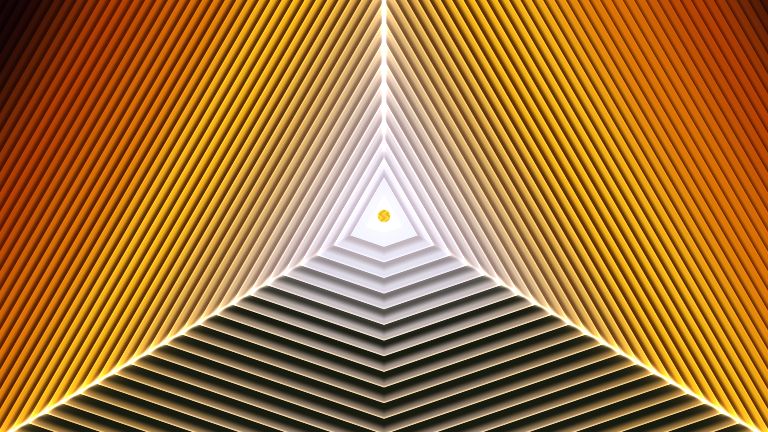
Give the GLSL for this background, as a Shadertoy shader.

```glsl
// Nested stepped plates seen down a three-sided shaft, with glowing seams.
// A single distance field numbers the plates; its fraction shades each step,
// its size picks the colour, and the three seams add light and sparks.

const float STEP = 0.0228;          // plate spacing on the side walls
const float FLOOR_SCALE = 0.6295;   // makes floor plates meet the side plates
const vec3 WHITE = vec3(0.95, 0.94, 1.0);
const vec3 GOLD = vec3(0.96, 0.70, 0.09);

float hash(float n) {
    return fract(sin(n * 127.1) * 43758.5453);
}

// Distance outward on the side walls
float wallDistance(vec2 p) {
    return 0.866 * abs(p.x) + 0.5 * p.y;
}

// Distance outward on the floor, folded along its middle
float floorDistance(vec2 p) {
    return FLOOR_SCALE * (0.34 * abs(p.x) - p.y);
}

// White centre through gold and orange to a dark rim
vec3 wallColor(float d) {
    vec3 c = mix(WHITE, vec3(0.86, 0.79, 0.76), smoothstep(0.04, 0.17, d));
    c = mix(c, vec3(0.86, 0.68, 0.36), smoothstep(0.13, 0.29, d));
    c = mix(c, GOLD, smoothstep(0.25, 0.42, d));
    c = mix(c, vec3(0.86, 0.45, 0.02), smoothstep(0.48, 0.68, d));
    c = mix(c, vec3(0.70, 0.25, 0.01), smoothstep(0.66, 0.86, d));
    return mix(c, vec3(0.10, 0.02, 0.03), smoothstep(0.84, 1.06, d));
}

// Shade one step: shadow past the upper edge, lit body, bright lip
vec3 shadeStep(float f, float aa, vec3 shadow, vec3 body, vec3 lip,
               float shadowEnd, float lipWidth) {
    float lit = smoothstep(shadowEnd - 0.25, shadowEnd + 0.28, f);
    float lipMask = smoothstep(1.0 - lipWidth - aa, 1.0 - lipWidth + aa, f);
    vec3 c = mix(shadow, body, lit);
    c = mix(c, lip, lipMask);
    // blend the jump from lip to the next shadow
    return mix(shadow, c, smoothstep(0.0, aa, 1.0 - f));
}

vec3 wallPlates(vec2 p, float k, float aa) {
    float d = k * STEP;
    float right = smoothstep(-0.1, 0.1, p.x);
    float tone = d + mix(0.07, -0.03, right) * smoothstep(0.35, 0.65, d);
    vec3 body = wallColor(tone);
    float depth = smoothstep(0.06, 0.38, d);
    vec3 shadow = body * mix(vec3(0.82, 0.77, 0.79), vec3(0.38, 0.25, 0.18), depth);
    shadow = mix(shadow, body * vec3(0.5, 0.38, 0.4), smoothstep(0.5, 0.8, d));
    float shadowEnd = mix(0.34, mix(0.36, 0.16, right), smoothstep(0.4, 0.75, d));
    vec3 lip = body * 1.06 + 0.1 * (1.0 - smoothstep(0.3, 0.7, d));
    return shadeStep(fract(k), aa, shadow, body, lip, shadowEnd, 0.2);
}

vec3 floorPlates(vec2 p, float k, float aa) {
    float far = smoothstep(3.0, 13.0, k);
    float side = smoothstep(0.12, 0.65, abs(p.x));
    vec3 body = mix(WHITE * 0.93, vec3(0.60, 0.51, 0.44), far);
    body = mix(body, vec3(0.66, 0.47, 0.18), side * 0.75);
    vec3 shadow = mix(vec3(0.72, 0.67, 0.70), vec3(0.09, 0.10, 0.06),
                      smoothstep(2.0, 9.0, k));
    vec3 lip = mix(WHITE, vec3(0.95, 0.80, 0.48), max(far * 0.7, side));
    return shadeStep(fract(k), aa, shadow, body, lip, mix(0.36, 0.56, far), 0.13);
}

// Core and halo of light at distance d from a seam
vec3 seamGlow(float d, float core, float halo, vec3 tint) {
    return WHITE * exp(-d * d / (core * core)) + tint * exp(-d / halo);
}

void mainImage(out vec4 fragColor, in vec2 fragCoord) {
    vec2 p = (fragCoord - 0.5 * iResolution.xy) / iResolution.y;
    float pixel = 1.0 / iResolution.y;
    float r = length(p);

    // Plates on walls and floor
    float wall = wallDistance(p);
    float base = floorDistance(p);
    float k = max(wall, base) / STEP;
    float aaWall = pixel / STEP;
    float aaFloor = aaWall * 0.665;
    float seamSide = 0.866 * p.y + 0.5 * abs(p.x);
    vec3 color = mix(floorPlates(p, k, aaFloor), wallPlates(p, k, aaWall),
                     smoothstep(-pixel, pixel, seamSide));

    // Upright seam
    float above = smoothstep(0.08, 0.4, p.y);
    color += above * seamGlow(abs(p.x), 0.0042, 0.016, vec3(0.34, 0.30, 0.27));

    // Slanted seams, with a spark where each plate turns
    float below = smoothstep(0.04, 0.18, -p.y);
    float outer = smoothstep(0.15, 0.8, r);
    float d = abs(seamSide);
    vec3 tint = mix(vec3(0.16, 0.14, 0.13), vec3(0.52, 0.34, 0.12), outer);
    color += below * seamGlow(d, 0.0035, 0.014, tint) * mix(0.3, 0.75, outer);
    float id = floor(k + 0.5);
    float along = (k - id) * STEP * 1.7;
    float lift = seamSide - 0.003;
    float spark = exp(-(lift * lift + along * along) / 0.00008);
    color += below * spark * (0.5 + 0.35 * hash(id)) * vec3(1.0, 0.88, 0.62);

    // Central plate, brighter core and golden disc
    color = mix(color, vec3(0.92, 0.92, 0.99), 1.0 - smoothstep(2.0 - aaWall, 2.0, k));
    color = mix(color, vec3(1.0), 1.0 - smoothstep(0.9, 1.15, k));
    color += 0.06 * exp(-r * r / 0.015);
    float swirl = 0.5 + 0.5 * sin(p.x * 420.0 + 2.0 * sin(p.y * 360.0));
    vec3 disc = mix(vec3(0.93, 0.72, 0.08), vec3(1.0, 0.86, 0.30), swirl);
    color = mix(color, disc, 1.0 - smoothstep(0.0145 - pixel, 0.0145 + pixel, r));

    fragColor = vec4(clamp(color, 0.0, 1.0), 1.0);
}
```
